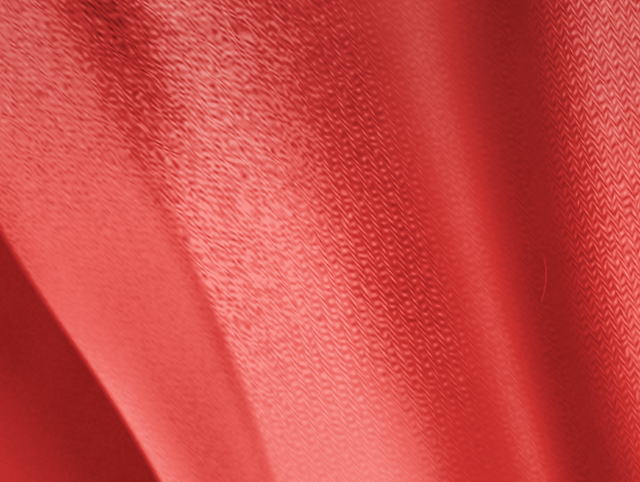
This texture is drawn by a WebGL 1 fragment shader. Its source:

```glsl
precision highp float;
uniform vec2 u_resolution;

float hash(vec2 p) {
  p = fract(p * vec2(0.1031, 0.1137));
  p += dot(p, p.yx + 33.33);
  return fract((p.x + p.y) * p.x * 17.0);
}

float noise(vec2 p) {
  vec2 i = floor(p), f = fract(p);
  f = f * f * (3.0 - 2.0 * f);
  return mix(mix(hash(i), hash(i + vec2(1.0, 0.0)), f.x),
             mix(hash(i + vec2(0.0, 1.0)), hash(i + 1.0), f.x), f.y);
}

// Broken zigzag stitches that turn into a staggered grain where rough
float weave(vec2 q, float slope, float rough) {
  q += (vec2(noise(q * 0.6), noise(q * 0.6 + 40.0)) - 0.5) * (0.35 + 0.7 * rough);
  float zig = abs(fract(q.x * 0.5) - 0.5) * 2.0;
  float yarn = sin(6.2832 * (q.y + zig * slope));
  float dash = yarn * (0.75 - 0.35 * cos(6.2832 * q.x)) - 0.2 * cos(6.2832 * q.x);
  float grain = sin(6.2832 * q.y) * cos(3.1416 * q.x) * 0.9;
  float fleck = noise(q * 1.9 + 9.0) * 2.0 - 1.0;
  return mix(dash + fleck * 0.3, grain + fleck * 0.75, rough);
}

// Dark crimson through red to pale coral
vec3 satin(float s) {
  vec3 c = mix(vec3(0.52, 0.09, 0.09), vec3(0.66, 0.14, 0.14), smoothstep(0.0, 0.25, s));
  c = mix(c, vec3(0.79, 0.19, 0.18), smoothstep(0.2, 0.5, s));
  c = mix(c, vec3(0.92, 0.38, 0.36), smoothstep(0.45, 0.78, s));
  return mix(c, vec3(0.98, 0.58, 0.56), smoothstep(0.72, 1.1, s));
}

void main() {
  vec2 uv = gl_FragCoord.xy / u_resolution;
  float x = uv.x, t = 1.0 - uv.y;
  float upper = 1.0 - smoothstep(0.0, 0.55, t);

  // Fold lines, swept from top to bottom
  float edgeA = 0.463 * (t - 0.466) + 0.006 * sin(t * 9.0);
  float edgeB = 0.10 + 0.43 * t - 0.10 * t * t;
  float valleyC = 0.53 + 0.25 * t;
  float valleyD = 0.80 + 0.055 * t + 0.07 * t * t;
  float u = clamp((x - edgeA) / (edgeB - edgeA), 0.0, 1.0);
  float m = clamp((x - edgeB) / (valleyC - edgeB), 0.0, 1.0);
  float n = clamp((x - valleyC) / (valleyD - valleyC), 0.0, 1.0);

  // Shade of each fold
  float pocket = 0.10 + 0.30 * t * smoothstep(0.08, 0.27, edgeA - x);
  float left = mix(0.74, mix(0.94, 0.63, smoothstep(0.0, 0.45, u)), smoothstep(0.4, 0.9, t));
  left += 0.15 * smoothstep(0.6, 1.0, u) * smoothstep(0.6, 1.0, t);
  left -= 0.12 * (1.0 - smoothstep(0.0, 0.25, u)) * (1.0 - smoothstep(0.5, 0.8, t));
  float broad = mix(0.92, 0.44, smoothstep(mix(0.3, 0.45, t), 0.95, m));
  broad -= 0.14 * upper * (1.0 - m);
  float back = mix(0.44, 0.15, smoothstep(0.45, 0.95, n));
  back += 0.17 * exp(-pow((n - 0.42) / 0.22, 2.0));
  float right = 0.15 + 0.57 * smoothstep(0.015, 0.14, x - valleyD);

  // Join the folds
  float softB = mix(0.045, 0.007, smoothstep(0.0, 0.7, t));
  float intoLeft = smoothstep(-0.008, 0.009, x - edgeA);
  float intoBroad = smoothstep(-softB, softB, x - edgeB);
  float intoBack = smoothstep(-0.02, 0.02, x - valleyC);
  float intoRight = smoothstep(-0.01, 0.02, x - valleyD);
  float s = mix(pocket, left, intoLeft);
  s = mix(s, broad, intoBroad);
  s = mix(s, back, intoBack);
  s = mix(s, right, intoRight);
  float shadow = (x - edgeB - 0.055 * upper) / mix(0.03, 0.075, upper);
  s -= 0.52 * exp(-shadow * shadow) * upper;
  s -= 0.09 * exp(-pow((x - edgeB + 0.012) / 0.016, 2.0)) * (1.0 - upper);

  // Focus varies over the cloth
  float focus = 0.55 * (1.0 - smoothstep(0.15, 0.65, t)) + 0.12;
  focus = mix(0.04, focus, intoLeft);
  focus = mix(focus, 1.0 - 0.82 * smoothstep(0.6, 1.0, t), intoBroad);
  focus = mix(focus, 0.14 + 0.5 * (1.0 - smoothstep(0.0, 0.3, n)) * (1.0 - smoothstep(0.6, 0.9, t)), intoBack);
  focus = mix(focus, smoothstep(0.01, 0.08, x - valleyD) * (1.0 - 0.55 * smoothstep(0.5, 1.0, t)), intoRight);

  // Stepped rows descend to the right; the far fold is a steeper knit
  float rough = 0.95 - 0.8 * smoothstep(0.38, 0.62, x + 0.12 * t);
  vec2 p = vec2(x, t * 0.754);
  vec2 twill = vec2(p.x - 0.3 * p.y, p.y - 0.6 * p.x) * vec2(84.0, 98.0);
  vec2 knit = vec2(p.x - 0.24 * p.y, p.y - 0.3 * p.x) * vec2(108.0, 80.0);
  float stitch = mix(weave(twill, 0.8, rough), weave(knit, 1.0, 0.15), intoRight);
  s += stitch * focus * 0.23;

  // Soft mottling and fine fuzz
  s += (noise(p * vec2(14.0, 9.0)) - 0.5) * 0.05;
  s += (noise(p * 230.0) - 0.5) * 0.11 * (0.35 + focus);

  // Stray fibre
  float hair = abs(x - 0.853 + 0.05 * (t - 0.58) + 2.5 * (t - 0.58) * (t - 0.58));
  s += 0.18 * (1.0 - smoothstep(0.0005, 0.002, hair)) * (1.0 - smoothstep(0.03, 0.06, abs(t - 0.58)));

  vec3 color = satin(clamp(s, 0.0, 1.1));
  color *= mix(vec3(1.0), vec3(0.92, 0.98, 0.98), upper);
  gl_FragColor = vec4(color, 1.0);
}
```
